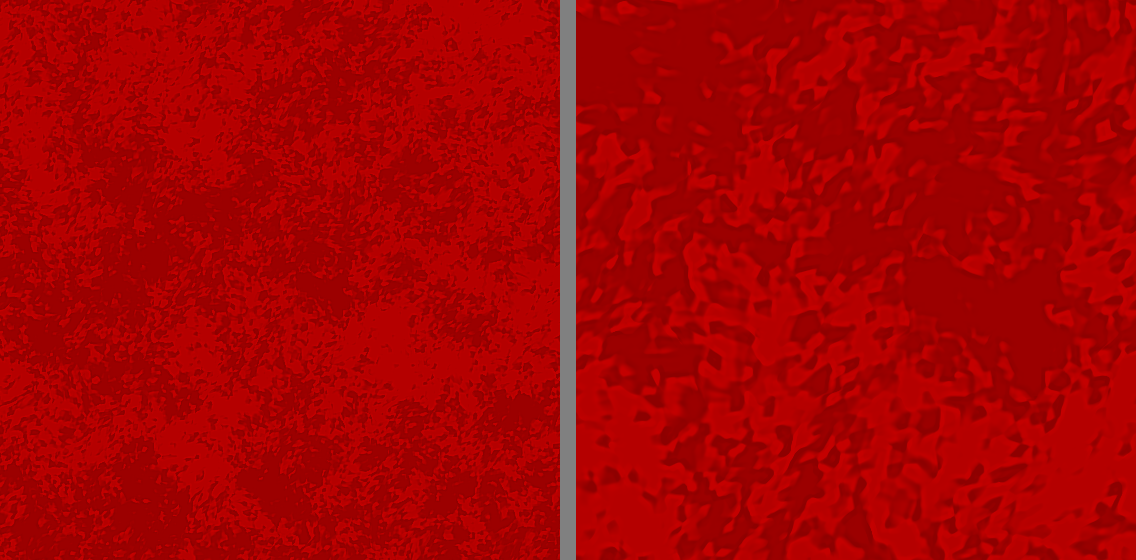
Left, the full canvas; right, a detail of the centre.
Reproduce this texture procedurally as a WebGL 2 fragment shader.

```glsl
#version 300 es
precision highp float;

// Mottled red surface: dark and bright plateaus joined by fine crinkled grain.
// Layers of soft cellular noise are split into two tones by a soft threshold,
// then an edge-boosting step adds lighter crests and darker creases.

uniform vec2 u_resolution;
out vec4 outColor;

// Three random values per cell: point position in xy, tone in z
vec3 cellHash(ivec2 cell, int seed) {
    uvec3 h = uvec3(ivec3(cell, seed)) * uvec3(1597u, 3571u, 7919u);
    h = h * 1664525u + 1013904223u;
    h += h.yzx * h.zxy;
    h ^= h >> 16u;
    h += h.yzx * h.zxy;
    return vec3(h >> 8u) / 16777216.0;
}

// Soft cellular noise: cell tones blended by distance, centred on zero
float softCells(vec2 p, int seed) {
    vec2 base = floor(p);
    float sum = 0.0;
    float total = 0.0;
    for (int y = -1; y <= 1; y++) {
        for (int x = -1; x <= 1; x++) {
            vec2 cell = base + vec2(x, y);
            vec3 h = cellHash(ivec2(cell), seed);
            vec2 d = cell + h.xy - p;
            float weight = exp(-6.0 * dot(d, d));
            sum += weight * (h.z - 0.5);
            total += weight;
        }
    }
    return sum / total;
}

// Large cloudy patches
float patches(vec2 p) {
    return 0.42 * softCells(p * 4.3, 1)
         + 0.4 * softCells(p * 8.7, 2)
         + 0.4 * softCells(p * 18.0, 3);
}

// Fine grain, each layer bending the next into short curls
float grain(vec2 p) {
    float coarse = softCells(p * 36.0, 4);
    float middle = softCells(p * 72.0 + 0.8 * coarse, 5);
    float fine = softCells(p * 140.0 + vec2(0.9, -0.9) * middle, 6);
    return 0.4 * coarse + 0.45 * middle + 0.72 * fine;
}

// Two-tone split with a soft border
float tone(float height) {
    return smoothstep(-0.21, 0.21, height - 0.005);
}

void main() {
    vec2 p = gl_FragCoord.xy / min(u_resolution.x, u_resolution.y);

    // Wavy distortion, then a slight stretch along the rising diagonal
    p += 0.006 * sin(p.yx * vec2(31.0, 37.0) + 3.0 * sin(p * 9.0));
    p = 0.7 * vec2(p.x + p.y, 1.2 * (p.y - p.x)) + 3.0;

    float broad = patches(p);
    float center = tone(broad + grain(p));

    // Average of four neighbours, for boosting the edges
    vec2 reach = vec2(0.0038, 0.0);
    float around = 0.25 * (tone(broad + grain(p + reach.xy))
                         + tone(broad + grain(p - reach.xy))
                         + tone(broad + grain(p + reach.yx))
                         + tone(broad + grain(p - reach.yx)));
    float level = clamp(center + 1.7 * (center - around), -0.55, 1.6);

    outColor = vec4(mix(0.61, 0.71, level), 0.0, 0.0, 1.0);
}
```
